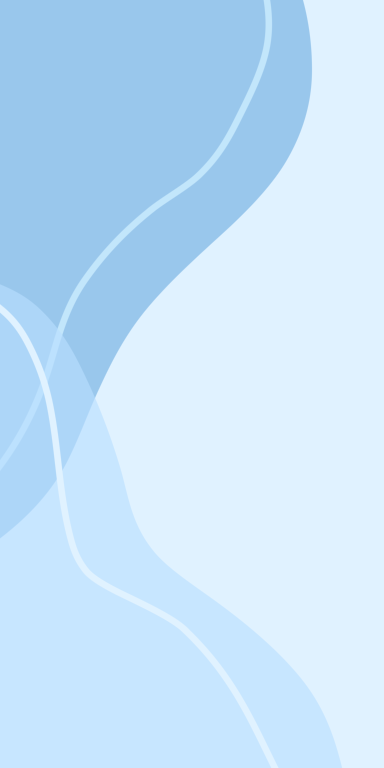
Write a WebGL 1 fragment shader that draws this background.

```glsl
precision highp float;

uniform vec2 u_resolution;

const vec3 PALE = vec3(0.88, 0.95, 1.0);
const vec3 BLUE = vec3(0.60, 0.78, 0.925);
const vec3 VEIL = vec3(0.725, 0.873, 1.0);
const vec3 BLUE_LINE = vec3(0.76, 0.90, 0.985);
const float VEIL_ALPHA = 0.64;
const float HALF_LINE = 0.0085;

// Cubic span between two knots (height, x, slope); gives x and slope.
vec2 span(float y, vec3 a, vec3 b) {
  float h = b.x - a.x;
  float t = clamp((y - a.x) / h, 0.0, 1.0);
  float rise = b.y - a.y;
  float m0 = a.z * h;
  float m1 = b.z * h;
  float c2 = 3.0 * rise - 2.0 * m0 - m1;
  float c3 = m0 + m1 - 2.0 * rise;
  return vec2(a.y + t * (m0 + t * (c2 + t * c3)),
              (m0 + t * (2.0 * c2 + 3.0 * t * c3)) / h);
}

// Signed distance to a flowing curve; negative on its left side.
float flow(vec2 p, vec3 a, vec3 b, vec3 c, vec3 d,
           vec3 e, vec3 f, vec3 g, vec3 h) {
  vec2 s = span(p.y, a, b);
  if (p.y > b.x) s = span(p.y, b, c);
  if (p.y > c.x) s = span(p.y, c, d);
  if (p.y > d.x) s = span(p.y, d, e);
  if (p.y > e.x) s = span(p.y, e, f);
  if (p.y > f.x) s = span(p.y, f, g);
  if (p.y > g.x) s = span(p.y, g, h);
  return (p.x - s.x) / sqrt(1.0 + s.y * s.y);
}

// Smooth coverage of the region where the distance is negative.
float cover(float dist, float blur) {
  return 1.0 - smoothstep(-blur, blur, dist);
}

float stroke(float dist, float halfWidth, float blur) {
  return cover(abs(dist) - halfWidth, blur);
}

void main() {
  // Canvas is one unit wide and two units high.
  vec2 p = gl_FragCoord.xy / u_resolution * vec2(1.0, 2.0);
  float blur = 0.75 * max(1.0 / u_resolution.x, 2.0 / u_resolution.y);

  float blueEdge = flow(p,
    vec3(0.542, -0.081, 1.6), vec3(0.802, 0.177, 0.5),
    vec3(0.984, 0.2565, 0.46), vec3(1.193, 0.380, 0.82),
    vec3(1.388, 0.5755, 1.1), vec3(1.583, 0.747, 0.58),
    vec3(1.818, 0.8125, 0.0), vec3(2.0, 0.789, -0.27));

  float blueLine = flow(p,
    vec3(0.724, -0.052, 0.9), vec3(1.010, 0.117, 0.35),
    vec3(1.271, 0.221, 0.7), vec3(1.453, 0.393, 1.25),
    vec3(1.544, 0.518, 1.05), vec3(1.6875, 0.6185, 0.5),
    vec3(1.870, 0.693, 0.22), vec3(2.0, 0.695, -0.15));

  float veilEdge = flow(p,
    vec3(0.0, 0.891, -0.25), vec3(0.237, 0.781, -0.82),
    vec3(0.445, 0.547, -1.4), vec3(0.560, 0.404, -0.85),
    vec3(0.784, 0.3125, -0.3), vec3(1.049, 0.208, -0.5),
    vec3(1.195, 0.104, -1.05), vec3(1.286, -0.078, -3.5));

  float veilLine = flow(p,
    vec3(0.0, 0.716, -0.5), vec3(0.359, 0.482, -1.05),
    vec3(0.4505, 0.323, -2.05), vec3(0.5155, 0.2227, -0.8),
    vec3(0.594, 0.185, -0.27), vec3(0.945, 0.130, -0.2),
    vec3(1.096, 0.078, -0.5), vec3(1.229, -0.047, -1.7));

  // Blue wave and its line, under the translucent veil and its line.
  vec3 color = mix(PALE, BLUE, cover(blueEdge, blur));
  color = mix(color, BLUE_LINE, stroke(blueLine, HALF_LINE, blur));
  color = mix(color, VEIL, VEIL_ALPHA * cover(veilEdge, blur));
  color = mix(color, PALE, stroke(veilLine, HALF_LINE, blur));

  gl_FragColor = vec4(color, 1.0);
}
```
